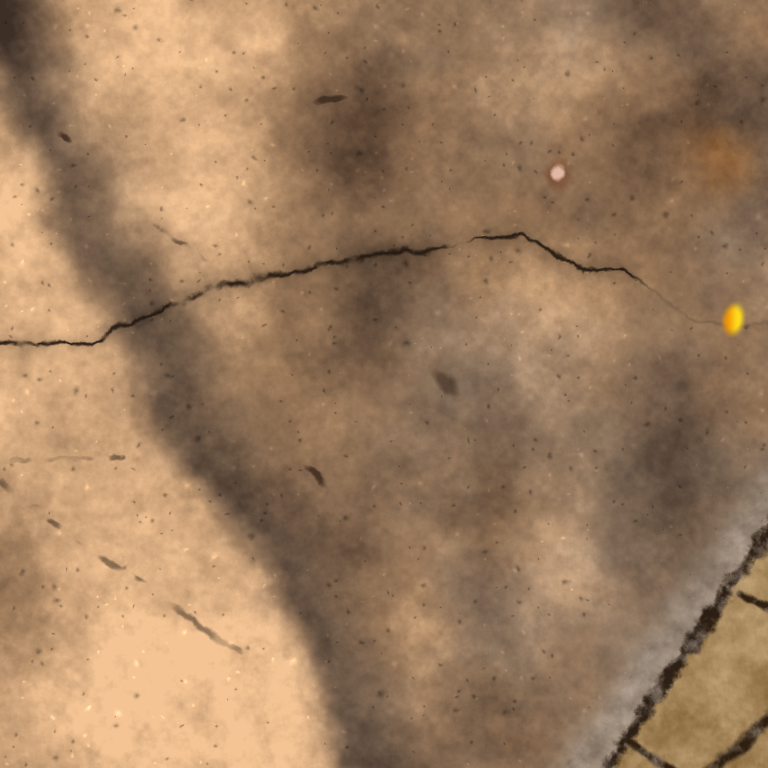
A three.js fragment shader for this texture:

```glsl
// Weathered tan stone with a diagonal shadow, a jagged crack and a bricked corner.
// A tone field (soft blobs plus fractal noise) is mapped through a colour ramp,
// then cracks, seeds, specks and corner joints are laid on top.
varying vec2 vUv;

float hash(vec2 p) {
  return fract(sin(dot(p, vec2(127.1, 311.7))) * 43758.5453);
}

float noise(vec2 p) {
  vec2 i = floor(p), f = fract(p);
  f = f * f * (3. - 2. * f);
  return mix(mix(hash(i), hash(i + vec2(1, 0)), f.x),
             mix(hash(i + vec2(0, 1)), hash(i + vec2(1, 1)), f.x), f.y);
}

// Fractal noise centred on zero
float fbm(vec2 p) {
  float sum = 0., amp = .5;
  for (int i = 0; i < 5; i++) {
    sum += amp * (noise(p) - .5);
    p = mat2(1.6, 1.2, -1.2, 1.6) * p + 7.3;
    amp *= .55;
  }
  return sum;
}

float ramp(float a, float b, float x) { return clamp((x - a) / (b - a), 0., 1.); }

// Soft spot at (x, y) with radii (w, h)
float blob(vec2 p, float x, float y, float w, float h) {
  vec2 d = (p - vec2(x, y)) / vec2(w, h);
  return exp(-dot(d, d));
}

// Ellipse at (x, y), long axis turned by angle
float seed(vec2 p, float x, float y, float angle, float w, float h) {
  vec2 d = p - vec2(x, y), u = vec2(cos(angle), sin(angle));
  return 1. - smoothstep(.5, 1.25, length(vec2(dot(d, u) / w, dot(d, vec2(-u.y, u.x)) / h)));
}

float line(vec2 p, vec2 a, vec2 b, float width) {
  vec2 ab = b - a;
  float d = length(p - a - ab * ramp(0., dot(ab, ab), dot(p - a, ab)));
  return 1. - smoothstep(width * .3, width * 1.5, d);
}

vec3 stoneColour(float t) {
  vec3 c = mix(vec3(.25, .18, .14), vec3(.63, .49, .36), ramp(0., 3., t));
  return mix(c, vec3(.96, .77, .58), ramp(3., 5., t));
}

void main() {
  vec2 uv = vUv;
  float x = uv.x;
  vec2 p = uv + .07 * vec2(fbm(uv * 9.), fbm(uv * 9. + 31.));
  vec2 jag = uv + .014 * vec2(fbm(uv * 40.), fbm(uv * 40. + 17.));

  // Broad light: bright on the left, dull on the right
  float band = p.x - .47 + .5 * p.y - .035 * sin(3.14 * ramp(0., .45, p.y));
  float right = mix(mix(2.9, 4.4, smoothstep(.3, .75, p.y)), 2.6, smoothstep(.27, .46, p.x));
  float tone = mix(4.3, right, smoothstep(-.03, .05, band));
  tone += .8 * blob(p, .25, .05, .2, .16) + .6 * blob(p, .01, .73, .06, .1);
  tone -= 1.4 * blob(p, 0., .22, .07, .1) + .5 * blob(p, .1, .35, .13, .09);

  // Dark stains
  tone -= 1.6 * (blob(p, .46, .83, .08, .11) + blob(p, .48, .59, .08, .09)
    + blob(p, .94, .83, .12, .1) + blob(p, .86, .43, .08, .13) + blob(p, .82, 1., .07, .06));
  tone -= .8 * (blob(p, .53, .66, .06, .03) + blob(p, .64, .37, .06, .12)
    + blob(p, .47, .27, .05, .03) + blob(p, .66, .05, .07, .06));

  // Pale patches
  tone += blob(p, .73, .89, .09, .09) + blob(p, .72, .58, .09, .09)
    + blob(p, .73, .24, .07, .13) + blob(p, .35, .95, .025, .02) + .6 * blob(p, .55, .19, .07, .08);

  // Diagonal shadow, crisper on its left side
  float shade = band / (band < 0. ? .038 : .07);
  float shadow = exp(-shade * shade);
  tone = mix(tone, 1., shadow * mix(.95, .75, p.y));
  tone -= 1.6 * blob(p, 0., .97, .08, .1);
  tone += 1.6 * fbm(uv * 11.) + 1.1 * fbm(uv * 38.) + .8 * fbm(uv * 110.);

  vec3 col = stoneColour(tone);
  float grey = .25 * shadow + .35 * smoothstep(.35, .6, p.x) * ramp(-.15, .3, fbm(uv * 6. + 4.));
  col = mix(col, dot(col, vec3(.33)) * vec3(1.06, 1, .95), grey);
  col += vec3(.12, .04, -.04) * blob(p, .95, .79, .04, .04);

  // Sparse soft specks, mostly dark
  for (int i = 0; i < 2; i++) {
    vec2 g = jag * (48. + 35. * float(i)), cell = floor(g) + 50. * float(i);
    vec2 d = fract(g) - .3 - .4 * vec2(hash(cell), hash(cell + 9.));
    float size = .07 + .13 * hash(cell + 3.);
    float speck = step(.91, hash(cell + 5.)) * exp(-dot(d, d) / (size * size));
    col *= 1. + speck * (hash(cell + 8.) > .7 ? .2 : -.3);
  }

  // Main crack as a piecewise height over x
  float crackY = .553 + .046 * ramp(.12, .21, x) + .027 * ramp(.21, .29, x) + .038 * ramp(.29, .46, x)
    + .03 * ramp(.46, .68, x) - .046 * ramp(.68, .76, x) - .07 * ramp(.81, .91, x);
  float width = .0013 + .0025 * smoothstep(.15, .3, x) * (1. - smoothstep(.5, .6, x)) + .007 * fbm(uv * 45.);
  float gap = abs(jag.y + .012 * fbm(uv * 25. + 3.) - crackY);
  float fade = (1. - .85 * smoothstep(.82, .85, x)) * (1. - .7 * blob(uv, .6, .685, .02, .02));
  col *= 1. - .25 * exp(-gap * 90.) * fade;
  fade *= ramp(-.3, -.05, fbm(uv * 33. + 8.));
  col = mix(col, vec3(.13, .09, .06), .9 * fade * (1. - smoothstep(0., max(width, 0.) + .0028, gap)));

  // Faint hairlines, broken by noise
  float hair = line(jag, vec2(0, .37), vec2(.31, .15), .004) + line(jag, vec2(0, .398), vec2(.18, .405), .003)
    + line(jag, vec2(.14, .76), vec2(.28, .65), .003);
  col *= 1. - .4 * min(hair, 1.) * smoothstep(.35, .8, noise(uv * 60.));

  // Seeds, chips and a ringed pebble
  float chips = max(.7 * seed(jag, .58, .503, -.84, .021, .011), seed(jag, .411, .381, -.98, .019, .006));
  chips = max(chips, max(seed(jag, .43, .871, .1, .02, .005), seed(jag, .085, .822, -.5, .011, .005)));
  col = mix(col, vec3(.24, .17, .12), .85 * chips);
  col = mix(col, vec3(.46, .27, .18), .6 * seed(jag, .728, .773, 0., .02, .02));
  col = mix(col, vec3(.88, .72, .64), seed(jag, .728, .776, 0., .01, .01));

  // Corner: pale rim, brick face, gritty dark joints
  float edge = (jag.x - .79 - .69 * jag.y) / 1.215;
  float rim = smoothstep(-.085, -.025, edge + .3 * (p.x - x));
  col = mix(col, vec3(.61, .56, .51) + .4 * fbm(uv * 50.), .7 * rim);
  vec3 brick = vec3(.62, .5, .33) + .3 * fbm(uv * 18.) + .15 * fbm(uv * 90.);
  col = mix(col, brick, smoothstep(0., .008, edge));
  float joint = 1. - smoothstep(.002, .013, abs(edge) + .025 * fbm(uv * 50.));
  joint = max(joint, line(jag, vec2(.965, .225), vec2(1.01, .2), .005));
  joint = max(joint, line(jag, vec2(.82, .035), vec2(.885, -.01), .006));
  joint = max(joint, line(jag, vec2(.92, -.01), vec2(1.01, .07), .009));
  col = mix(col, vec3(.2, .15, .11) + .8 * max(fbm(uv * 70.), -.1), .88 * joint);

  // Yellow petal
  vec3 petal = mix(vec3(.93, .58, .02), vec3(1, .86, .12), smoothstep(.945, .962, x));
  col = mix(col, petal, seed(uv, .955, .584, 1.37, .021, .014));

  gl_FragColor = vec4(col, 1);
}
```
